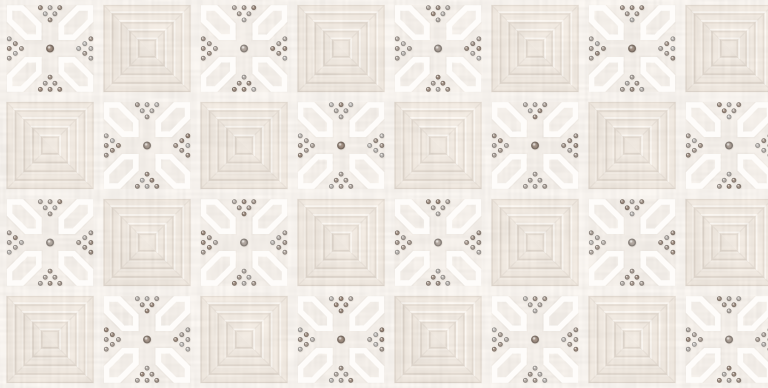
Give the GLSL for this pattern, as a Shadertoy shader.

```glsl
// Checkerboard of pale square tiles, four rows high: stepped beige frames
// alternate with four white petal outlines and clusters of metal studs.
// Built from folded distance functions, hashed studs and a linen weave.

const float ROWS = 4.0;
const float PANEL_HALF = 0.45;
const float RING_STEP = 0.09;
const vec3 GROUT = vec3(0.962, 0.946, 0.928);
const vec3 LINEN = vec3(0.948, 0.929, 0.908);
const vec3 BEIGE = vec3(0.926, 0.894, 0.857);
const vec3 SHADOW = vec3(0.852, 0.818, 0.782);
const vec3 WHITE = vec3(0.995, 0.99, 0.982);

float hash(vec2 p) {
    vec3 q = fract(p.xyx * vec3(0.1031, 0.1030, 0.0973));
    q += dot(q, q.yzx + 33.33);
    return fract((q.x + q.y) * q.z);
}

float valueNoise(vec2 p) {
    vec2 i = floor(p), f = fract(p);
    f = f * f * (3.0 - 2.0 * f);
    float low = mix(hash(i), hash(i + vec2(1, 0)), f.x);
    float high = mix(hash(i + vec2(0, 1)), hash(i + vec2(1, 1)), f.x);
    return mix(low, high, f.y);
}

// Coverage of the region where the distance is negative
float fill(float d, float px) {
    return 1.0 - smoothstep(-0.7 * px, 0.7 * px, d);
}

float line(float d, float halfWidth, float px) {
    return fill(abs(d) - halfWidth, px);
}

float boxDistance(vec2 p, float halfSize) {
    vec2 a = abs(p);
    return max(a.x, a.y) - halfSize;
}

// Crossed threads of uneven brightness
float weave(vec2 p) {
    float warp = valueNoise(p * vec2(34.0, 3.0));
    float weft = valueNoise(p.yx * vec2(34.0, 3.0) + 71.0);
    return warp + weft - 1.0;
}

// Square cut along the diagonal, mirrored into four corners
float petalDistance(vec2 p) {
    vec2 a = abs(p);
    float strip = (abs(a.x - a.y) - 0.17) * 0.7071;
    return max(boxDistance(a - 0.267, 0.18), strip);
}

// Concentric bevelled frames with mitred corners
vec3 framePanel(vec2 p, float px) {
    vec2 a = abs(p);
    float r = max(a.x, a.y);
    float ring = max(1.0, floor(r / RING_STEP + 0.5));
    float offset = r - ring * RING_STEP;
    vec2 normal = a.x > a.y ? vec2(sign(p.x), 0.0) : vec2(0.0, sign(p.y));
    float light = dot(normal, vec2(0.5, 0.6));

    vec3 col = BEIGE + 0.012 * light;
    float bevel = smoothstep(0.045, 0.0, abs(offset));
    col = mix(col, LINEN, 0.35 * (1.0 - bevel));
    float mitre = line((a.x - a.y) * 0.7071, 0.006, px);
    col = mix(col, SHADOW, 0.45 * mitre * step(RING_STEP, r));
    col = mix(col, WHITE, (0.45 + 0.3 * light) * line(offset - 0.014, 0.009, px));
    col = mix(col, SHADOW, (0.75 - 0.3 * light) * line(offset + 0.005, 0.008, px));
    return col;
}

// Domed metal stud with a dark rim and an upper-left glint
vec3 addStud(vec3 col, vec2 p, float radius, float tone, float px) {
    float d = length(p);
    vec3 metal = mix(vec3(0.57, 0.50, 0.45), vec3(0.70, 0.69, 0.68), tone);
    metal *= 1.08 - 0.32 * smoothstep(0.35, 1.0, d / radius);
    float glint = 1.0 - smoothstep(0.0, 0.6, length(p / radius - vec2(-0.25, 0.3)));
    metal = mix(metal, WHITE, 0.7 * glint);
    col = mix(col, SHADOW, 0.5 * fill(length(p + vec2(-0.004, 0.006)) - radius - 0.004, px));
    return mix(col, metal, fill(d - radius, px));
}

vec3 petalPanel(vec2 p, vec2 id, float px) {
    float d = petalDistance(p);
    vec3 col = mix(LINEN, SHADOW, 0.18 * line(d, 0.012, px));
    col = mix(col, WHITE, line(d + 0.029, 0.029, px));

    // Triangles of studs point inwards along the four arms
    vec2 axis = vec2(0.0, 1.0);
    for (int arm = 0; arm < 4; arm++) {
        for (int row = 0; row < 3; row++) {
            for (int k = 0; k <= row; k++) {
                float side = (float(k) - 0.5 * float(row)) * 0.1;
                float reach = 0.295 + 0.063 * float(row);
                vec2 centre = axis * reach + vec2(axis.y, -axis.x) * side;
                float tone = hash(id * 17.0 + floor(centre * 100.0) + 200.0);
                col = addStud(col, p - centre, 0.024, tone, px);
            }
        }
        axis = vec2(axis.y, -axis.x);
    }
    return addStud(col, p, 0.04, 0.6 * hash(id + 9.0), px);
}

void mainImage(out vec4 fragColor, in vec2 fragCoord) {
    float px = ROWS / iResolution.y;
    vec2 uv = fragCoord * px - vec2(0.016, 0.0);
    vec2 id = floor(uv);
    vec2 p = fract(uv) - 0.5;

    bool hasPetals = mod(id.x + id.y, 2.0) > 0.5;
    vec3 panel = hasPetals ? petalPanel(p, id, px) : framePanel(p, px);
    vec3 col = mix(GROUT, panel, fill(boxDistance(p, PANEL_HALF), px));
    col += 0.028 * weave(uv + 20.0) * (1.0 - smoothstep(0.96, 0.99, col.g));
    fragColor = vec4(clamp(col, 0.0, 1.0), 1.0);
}
```
